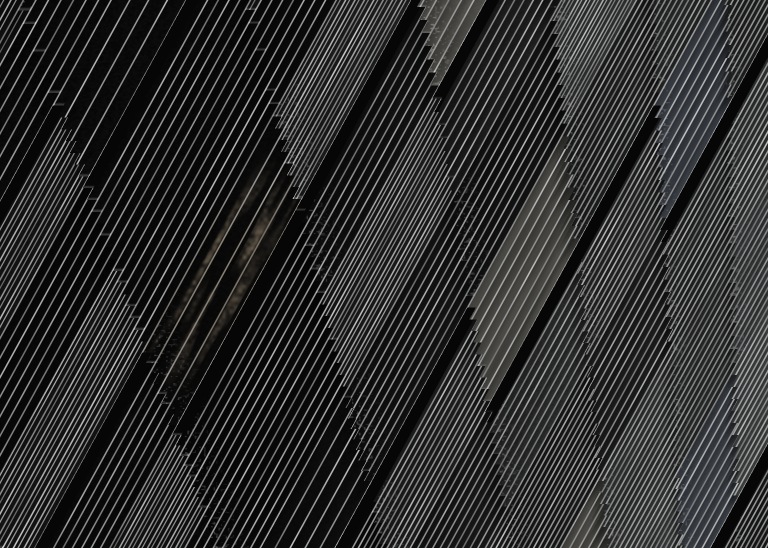
Write a Shadertoy shader that draws this pattern.

```glsl
// Slanted metal slats on a folded dark facade, split into staggered panels by stepped seams.

const float SLANT = 0.55;         // horizontal run of a slat per unit of height
const float BAND_WIDTH = 0.137;   // width of one band of slats, measured across
const float BAND_START = 0.2007;
const float SLATS = 8.6;          // slats in the middle band
const float SLATS_GAIN = 0.36;    // extra slats per band to the right
const float LINE_HALF = 0.0014;   // half width of a lit slat edge
const float FOLD_RATIO = 0.76;    // each facade column shrinks by this much
const float FOLD_LIMIT = 1.721;   // where the columns vanish on the right
const float FOLD_SPAN = 1.52;
const float FOLD_LEAN = 0.42;
const float FOLD_FAN = 0.3014;
const float FOLD_PIVOT = 0.544;
const float STRIPE = 0.17;        // share of a band taken by a solid black stripe
const vec3 BLACK = vec3(0.024, 0.024, 0.023);
const vec3 EDGE = vec3(0.61, 0.615, 0.615);
const vec3 WARM = vec3(0.27, 0.267, 0.25);
const vec3 BLUE = vec3(0.20, 0.215, 0.24);
const vec3 RUST = vec3(0.25, 0.22, 0.18);

float hash(vec2 p) {
    vec3 q = fract(vec3(p.xyx) * 0.1031);
    q += dot(q, q.yzx + 33.33);
    return fract((q.x + q.y) * q.z);
}

float noise(vec2 p) {
    vec2 i = floor(p), f = fract(p);
    f = f * f * (3.0 - 2.0 * f);
    return mix(mix(hash(i), hash(i + vec2(1, 0)), f.x),
               mix(hash(i + vec2(0, 1)), hash(i + vec2(1, 1)), f.x), f.y);
}

// Column coordinate: integers lie on the fanned, shrinking folds
float foldCoord(vec2 p) {
    float t = FOLD_PIVOT - p.y;
    float x = (p.x - FOLD_LEAN * t) / (1.0 - FOLD_FAN * t);
    return log(max(FOLD_LIMIT - x, 0.05) / FOLD_SPAN) / log(FOLD_RATIO);
}

float lineCover(float dist, float halfWidth, float px) {
    return clamp((halfWidth - dist) / px + 0.5, 0.0, 1.0);
}

vec3 facade(vec2 p, float px) {
    float across = p.x - SLANT * p.y;
    float bandPos = (across - BAND_START) / BAND_WIDTH;
    float band = floor(bandPos), inBand = fract(bandPos);

    // Snap to slats so the folds become staircases
    float slats = floor(SLATS + SLATS_GAIN * band);
    float snapped = (band + (floor(inBand * slats) + 0.5) / slats) * BAND_WIDTH + BAND_START;
    float fold = foldCoord(vec2(snapped + SLANT * p.y, p.y));
    float col = floor(fold), inCol = fract(fold);

    // Panel kind: open panels in even columns, close slats in odd ones
    vec2 id = vec2(col, band) + 40.0;
    float kind = hash(id), tone = hash(id + 17.3), style = hash(id + 51.7);
    float group = floor(col * 0.5);
    bool evenCol = mod(col, 2.0) < 0.5;
    bool lit = evenCol && mod(band + 1.0 - group, 3.0) < 0.5;
    bool hollow = lit && col < 1.0;
    bool striped = !lit && mod(band - group, 3.0) < 0.5 && (band < 5.0 || kind > 0.4);
    bool closeSet = !evenCol && mod(band + group + 1.0, 2.0) < 0.5;
    bool paired = closeSet && band < 4.0 && (band < 0.0 || style > 0.4);
    bool dense = !lit && !paired && (closeSet || (band > 2.0 && style < 0.75));
    float count = slats;
    if (dense) count = floor(slats * 1.45);
    if (lit) count = floor(slats * (hollow ? 0.6 : 0.85));

    // Gap between slats: black on the left, greyer to the right
    float u = inBand * count;
    float right = smoothstep(0.35, 1.35, p.x);
    float streak = noise(vec2(across * 90.0, p.y * 9.0));
    vec3 gap = BLACK + vec3(0.17, 0.173, 0.178) * right * (0.3 + 0.7 * tone);
    if (closeSet) gap += 0.035;
    if (lit && !hollow) gap = col < 3.0 ? WARM : BLUE;
    float rusty = hollow && band == -1.0 ? smoothstep(0.24, 0.04, abs(p.y - 0.5)) : 0.0;
    gap += RUST * rusty * smoothstep(0.5, 0.9, streak) * (0.3 + noise(p * 130.0));
    gap *= 0.8 + 0.3 * fract(u) + 0.2 * (streak - 0.5);
    gap *= 1.0 - 0.4 * smoothstep(0.8, 1.0, inCol);

    // Fine dust everywhere, grit beside the folds
    float speck = noise(p * vec2(230.0, 310.0));
    gap += 0.03 * speck * tone;
    gap += 0.2 * smoothstep(0.66, 0.95, speck) * smoothstep(0.25, 0.0, inCol) * step(0.5, kind);

    // Lit slat edges
    float pitch = BAND_WIDTH / count / sqrt(1.0 + SLANT * SLANT);
    float lineId = floor(u + 0.5);
    float cover = lineCover(abs(u - lineId) * pitch, LINE_HALF, px);
    if (paired) {
        float second = lineCover(abs(fract(u) - 0.42) * pitch, LINE_HALF * 0.8, px);
        cover = max(cover, 0.85 * second);
    }
    float wear = 0.82 + 0.25 * hash(vec2(lineId, band + 60.0));
    wear *= 0.82 + 0.33 * noise(vec2(lineId * 7.0 + band * 3.0, p.y * 14.0));
    vec3 edge = EDGE * wear * (lit || closeSet ? 1.06 : 0.97);
    edge = mix(edge, RUST * 1.8, 0.6 * rusty);

    // Solid stripe hides the slats along one side
    float solid = striped ? lineCover((inBand - STRIPE) * BAND_WIDTH, 0.0, px) : 0.0;
    vec3 color = mix(mix(gap, edge, cover), BLACK, solid);

    // Glints on the cut ends of the slats
    float glint = smoothstep(0.013, 0.004, inCol) * step(0.6, hash(vec2(snapped * 900.0, col + 9.0)));
    return color + 0.18 * glint * (1.0 - right);
}

void mainImage(out vec4 fragColor, in vec2 fragCoord) {
    // Four samples per pixel smooth the stepped panel borders
    float px = 1.0 / iResolution.y;
    vec3 sum = vec3(0.0);
    for (int i = 0; i < 4; i++) {
        vec2 offset = vec2(float(i % 2), float(i / 2)) * 0.5 - 0.25;
        sum += facade((fragCoord + offset) * px, px * 0.6);
    }
    fragColor = vec4(sum * 0.25, 1.0);
}
```
